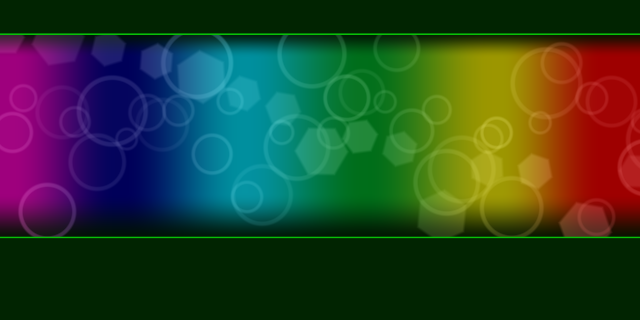
Give the GLSL for this background, as a WebGL 1 fragment shader.

```glsl
precision highp float;
// A horizontal spectrum band between thin green rules on a dark green ground.
// Translucent rings and soft hexagons drift across it; their places come from
// stepped sequences, and each shape is a distance function tinted by the band.

uniform vec2 u_resolution;

#define BAND_BOTTOM 0.258
#define BAND_TOP 0.893
#define RULE_HALF_WIDTH 0.0025
#define TOP_SHADE 0.075
#define BOTTOM_SHADE 0.14
#define RING_ALPHA 0.30
#define HEX_ALPHA 0.30
#define HEX_BLUR 0.006
#define SHAPE_COUNT 15

const vec3 GROUND = vec3(0.004, 0.14, 0.004);
const vec3 RULE_GREEN = vec3(0.03, 0.75, 0.03);

// Hue of the band along x: magenta, navy, teal, green, olive, red.
vec3 spectrum(float x) {
  vec3 c = vec3(0.62, 0.0, 0.49);
  c = mix(c, vec3(0.0, 0.0, 0.35), smoothstep(0.04, 0.36, x));
  c = mix(c, vec3(0.0, 0.56, 0.62), smoothstep(0.39, 0.76, x));
  c = mix(c, vec3(0.0, 0.43, 0.10), smoothstep(0.77, 1.14, x));
  c = mix(c, vec3(0.61, 0.59, 0.0), smoothstep(1.15, 1.54, x));
  return mix(c, vec3(0.62, 0.0, 0.0), smoothstep(1.56, 1.88, x));
}

// Coverage of a ring: a bright rim with a faint filled disc.
float ring(vec2 p, float radius, float pixel) {
  float d = length(p) - radius;
  float halfWidth = 0.0025 + 0.035 * radius;
  float rim = 1.0 - smoothstep(-pixel, pixel + 0.002, abs(d) - halfWidth);
  float disc = 1.0 - smoothstep(-pixel, pixel, d);
  return max(rim, 0.18 * disc);
}

// Coverage of a soft hexagon, given its corner radius and turn.
float hexagon(vec2 p, float radius, float turn) {
  float c = cos(turn), s = sin(turn);
  p = abs(vec2(c * p.x - s * p.y, s * p.x + c * p.y));
  float d = max(0.866 * p.x + 0.5 * p.y, p.y) - 0.866 * radius;
  return 1.0 - smoothstep(-HEX_BLUR, HEX_BLUR, d);
}

void main() {
  vec2 p = gl_FragCoord.xy / u_resolution.y;
  float pixel = 1.0 / u_resolution.y;

  // Band darkened towards its rules, more deeply at the bottom.
  vec3 hue = spectrum(p.x);
  float shade = smoothstep(-0.015, TOP_SHADE, BAND_TOP - p.y)
              * smoothstep(-0.02, BOTTOM_SHADE, p.y - BAND_BOTTOM);
  vec3 color = mix(GROUND * 0.5, hue, shade);
  vec3 tint = min(hue * 0.8 + 0.42, 1.0);

  for (int n = 0; n < SHAPE_COUNT; n++) {
    float i = float(n);

    // Hexagons descend to the right, with every third one dropping lower.
    float beat = cos(2.0944 * (i - 1.0));
    vec2 hexAt = vec2(0.021 + 0.1406 * i + 0.047 * sin(0.45 * i),
                      mix(0.883, 0.406, smoothstep(0.0, 12.0, i))
                      - 0.117 * smoothstep(4.0, 10.0, i) * beat);
    float hexAlpha = HEX_ALPHA * (0.85 + 0.2 * sin(1.3 * i + 4.0));
    color = mix(color, tint, hexAlpha
          * hexagon(p - hexAt, 0.065 + 0.018 * beat, 0.9 * i));

    // Wide rings climb and wrap across the full height of the band.
    vec2 wideAt = vec2(0.148 + 0.156 * i, 0.31 + 0.573 * fract(0.05 + 0.27 * i));
    float wideRadius = 0.0755 + 0.031 * cos(2.618 * (i - 0.5));
    float wideAlpha = RING_ALPHA * (0.8 + 0.25 * cos(2.1 * i));
    color = mix(color, tint, wideAlpha * ring(p - wideAt, wideRadius, pixel));

    // Fainter rings fan out vertically from left to right.
    float spread = mix(0.5, fract(0.17 - 0.21 * i), smoothstep(-1.0, 6.0, i));
    vec2 faintAt = vec2(0.039 + 0.156 * i, 0.31 + 0.573 * spread);
    float faintRadius = 0.081 + 0.023 * cos(1.7 * (i - 2.0));
    float faintAlpha = RING_ALPHA * (0.65 + 0.25 * cos(3.0 * i));
    color = mix(color, tint, faintAlpha * ring(p - faintAt, faintRadius, pixel));

    // Small rings ripple around the upper middle.
    vec2 smallAt = vec2(0.073 + 0.1615 * i, 0.628 + 0.065 * cos(1.71 * i));
    float smallRadius = 0.039 + 0.008 * sin(2.4 * i);
    color = mix(color, tint, 0.75 * RING_ALPHA * ring(p - smallAt, smallRadius, pixel));
  }

  // Clip to the band, then draw the two rules over its edges.
  float inside = smoothstep(-pixel, pixel, p.y - BAND_BOTTOM)
               * smoothstep(-pixel, pixel, BAND_TOP - p.y);
  color = mix(GROUND, color, inside);
  float edge = min(abs(p.y - BAND_BOTTOM), abs(p.y - BAND_TOP));
  float rule = 1.0 - smoothstep(-0.5 * pixel, 0.5 * pixel, edge - RULE_HALF_WIDTH);
  gl_FragColor = vec4(mix(color, RULE_GREEN, rule), 1.0);
}
```
